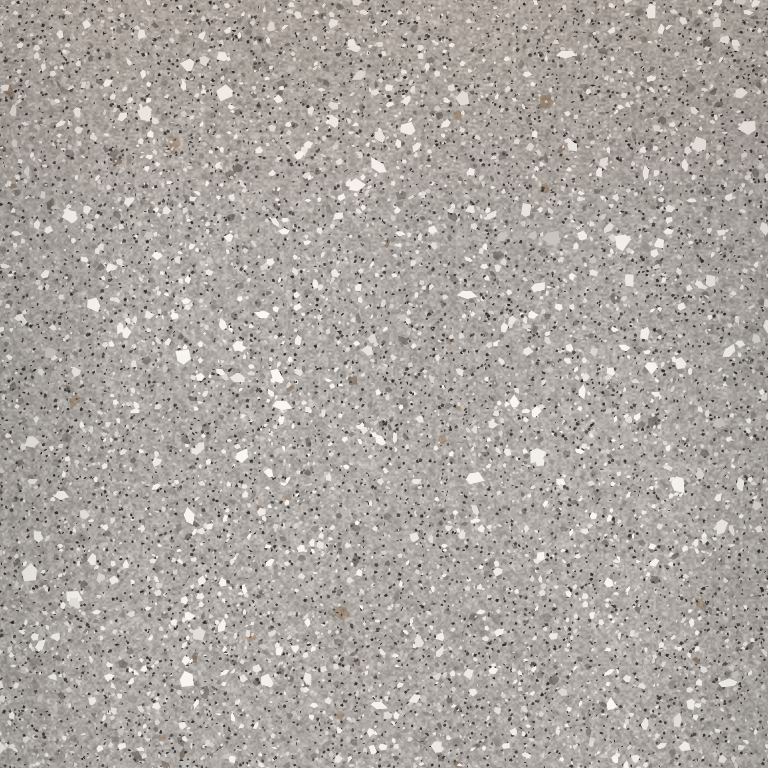
Reproduce this texture procedurally as a three.js fragment shader.

```glsl
// Grey terrazzo: fine mottled cement with white, grey, tan and black stone chips.
varying vec2 vUv;

const float TAU = 6.2831853;
const float EDGE_SOFTNESS = 0.0009;

// Chip layers: cells across the canvas, share of cells filled, least and greatest radius in cells
const vec4 FLAKES = vec4(115.0, 0.75, 0.25, 0.55);
const vec4 GREY_CHIPS = vec4(62.0, 0.24, 0.22, 0.48);
const vec4 TAN_CHIPS = vec4(30.0, 0.05, 0.18, 0.34);
const vec4 PALE_GRAINS = vec4(125.0, 0.25, 0.22, 0.42);
const vec4 BLACK_SPECKS = vec4(140.0, 0.29, 0.20, 0.38);
const vec4 WHITE_CHIPS = vec4(70.0, 0.26, 0.23, 0.45);
const vec4 LARGE_WHITE_CHIPS = vec4(32.0, 0.13, 0.20, 0.37);

const vec3 CEMENT = vec3(0.685, 0.667, 0.648);
const vec3 DARK_GREY = vec3(0.43, 0.41, 0.39);
const vec3 MID_GREY = vec3(0.61, 0.59, 0.57);
const vec3 TAN = vec3(0.66, 0.57, 0.48);
const vec3 BROWN = vec3(0.47, 0.42, 0.37);
const vec3 BLACK = vec3(0.17, 0.16, 0.16);
const vec3 CHARCOAL = vec3(0.36, 0.34, 0.33);
const vec3 PALE = vec3(0.80, 0.78, 0.765);
const vec3 WHITE = vec3(0.975, 0.965, 0.955);
const vec3 WARM_TINT = vec3(0.985, 0.963, 0.948);

const float FINE_GRAIN = 0.15;
const float COARSE_GRAIN = 0.10;
const float FLAKE_CONTRAST = 0.19;
const float SIDE_SHADE = 0.07;

float hash(vec2 p) {
  return fract(sin(dot(p, vec2(127.1, 311.7))) * 43758.5453);
}

float noise(vec2 p) {
  vec2 cell = floor(p);
  vec2 f = fract(p);
  f = f * f * (3.0 - 2.0 * f);
  float low = mix(hash(cell), hash(cell + vec2(1.0, 0.0)), f.x);
  float high = mix(hash(cell + vec2(0.0, 1.0)), hash(cell + vec2(1.0, 1.0)), f.x);
  return mix(low, high, f.y);
}

// Distance to an irregular, randomly turned and stretched five-sided chip
float chipDistance(vec2 p, vec2 key, float radius) {
  float turn = TAU * hash(key + 3.1);
  float c = cos(turn);
  float s = sin(turn);
  p = vec2(c * p.x - s * p.y, s * p.x + c * p.y);
  p.y *= mix(1.0, 2.1, pow(hash(key + 5.7), 1.5));
  float d = -radius;
  for (int i = 0; i < 5; i++) {
    float side = float(i);
    float jitter = hash(key + 7.3 + side);
    float angle = TAU * (side + 0.6 * jitter) / 5.0;
    float reach = radius * mix(0.65, 1.0, hash(key + 17.9 + side));
    d = max(d, dot(p, vec2(cos(angle), sin(angle))) - reach);
  }
  return d;
}

// Coverage (x) and random tone (y) of the strongest chip at this place
vec2 chips(vec2 uv, vec4 layer, float seed) {
  vec2 p = uv * layer.x;
  vec2 home = floor(p);
  vec2 best = vec2(0.0);
  for (int y = -1; y <= 1; y++) {
    for (int x = -1; x <= 1; x++) {
      vec2 cell = home + vec2(float(x), float(y));
      vec2 key = cell + seed;
      if (hash(key) < layer.y) {
        vec2 center = cell + vec2(hash(key + 31.3), hash(key + 47.9));
        float size = hash(key + 61.7);
        float radius = mix(layer.z, layer.w, size * size);
        float d = chipDistance(p - center, key, radius) / layer.x;
        float cover = 1.0 - smoothstep(-EDGE_SOFTNESS, EDGE_SOFTNESS, d);
        if (cover > best.x) best = vec2(cover, hash(key + 83.1));
      }
    }
  }
  return best;
}

void main() {
  // Cement ground with fine grain and faint flakes
  float grain = FINE_GRAIN * (noise(vUv * 380.0) - 0.5);
  grain += COARSE_GRAIN * (noise(vUv * 170.0 + 40.0) - 0.5);
  vec2 flake = chips(vUv, FLAKES, 11.3);
  grain += FLAKE_CONTRAST * flake.x * (flake.y - 0.52);
  vec3 color = CEMENT + grain;

  // Muted stones
  vec2 grey = chips(vUv, GREY_CHIPS, 123.7);
  color = mix(color, mix(DARK_GREY, MID_GREY, grey.y) + 0.5 * grain, 0.85 * grey.x);
  vec2 tan_ = chips(vUv, TAN_CHIPS, 231.9);
  color = mix(color, mix(BROWN, TAN, tan_.y) + 0.5 * grain, 0.8 * tan_.x);

  // Pale grains, black specks, then bright chips on top
  vec2 pale = chips(vUv, PALE_GRAINS, 347.1);
  color = mix(color, mix(PALE, WHITE, pale.y * pale.y), pale.x);
  vec2 speck = chips(vUv, BLACK_SPECKS, 459.3);
  color = mix(color, mix(BLACK, CHARCOAL, speck.y), speck.x);
  vec2 white = chips(vUv, WHITE_CHIPS, 563.9);
  color = mix(color, mix(PALE, WHITE, sqrt(white.y)), white.x);
  vec2 large = chips(vUv, LARGE_WHITE_CHIPS, 677.3);
  color = mix(color, mix(PALE, WHITE, sqrt(sqrt(large.y))), large.x);

  // Broad uneven light: darker sides, warmer top
  float side = smoothstep(0.3, 0.52, abs(vUv.x - 0.5));
  color *= 1.0 - SIDE_SHADE * side + 0.04 * (noise(vUv * 5.0) - 0.5);
  color *= mix(vec3(1.0), WARM_TINT, smoothstep(0.55, 1.0, vUv.y));
  gl_FragColor = vec4(color, 1.0);
}
```
